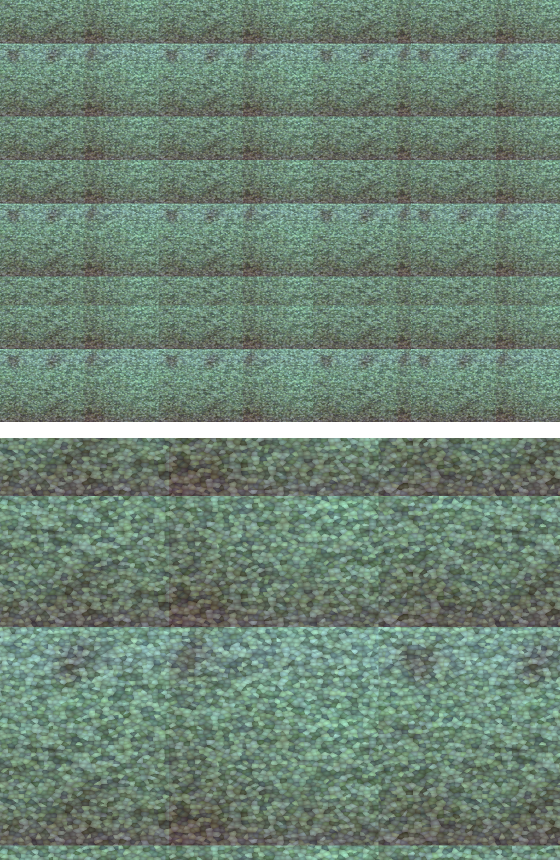
Top, the full canvas; bottom, a detail of the centre.
This pattern is drawn by a WebGL 1 fragment shader. Its source:

```glsl
precision highp float;
// Worn teal carpet: one woven tile, fading from pale teal to brown, is laid
// in cropped rows and columns. Gradients and smudges give the wear, cellular
// noise the tufts, and layered sines the weave; all repeat with the tile.

uniform vec2 u_resolution;

#define ROW_UNITS 29.0              // canvas height in layout units
#define TILE_HEIGHT 5.0             // full tile height in units
#define SEAM_X 5.82                 // inner vertical seam of a tile
#define TUFTS vec2(7.5, 11.5)       // tufts per unit
#define WEAVE_ROWS 4.2              // weave lines per unit
#define GRAIN 0.27                  // tuft light and shade
#define TUFT_WEAR 0.26              // tuft shift between brown and teal
#define TINT 0.10                   // tuft colour variation
#define PALE vec3(0.46, 0.635, 0.55)
#define WORN vec3(0.34, 0.32, 0.275)
#define VIOLET vec3(0.02, -0.015, 0.035)

vec3 hash3(vec2 c) {
  vec3 k = vec3(dot(c, vec2(127.1, 311.7)),
                dot(c, vec2(269.5, 183.3)),
                dot(c, vec2(419.2, 371.9)));
  return fract(sin(k) * 43758.5);
}

// Random values of the nearest tuft in xyz, distance to it in w
vec4 nearestTuft(vec2 p) {
  vec2 cell = floor(p);
  vec4 nearest = vec4(0.0, 0.0, 0.0, 9.0);
  for (int j = -1; j <= 1; j++) {
    for (int i = -1; i <= 1; i++) {
      vec2 c = cell + vec2(float(i), float(j));
      vec3 h = hash3(c);
      float d = length(c + h.xy - p);
      if (d < nearest.w) nearest = vec4(hash3(c + 37.0), d);
    }
  }
  return nearest;
}

// Restart the tile at an edge, with its first part cropped away
float restart(float edge, float crop, float pos, float current) {
  return pos >= edge ? pos - edge + crop : current;
}

// Layout position, measured from the top left, to position in the tile
vec2 tileCoord(vec2 p) {
  float x = p.x;
  x = restart(10.88, 0.0, p.x, x);
  x = restart(21.50, 0.0, p.x, x);
  x = restart(28.25, 0.0, p.x, x);
  float y = p.y + 2.0;
  y = restart(3.0, 0.0, p.y, y);
  y = restart(8.0, 2.0, p.y, y);
  y = restart(11.0, 2.0, p.y, y);
  y = restart(14.0, 0.0, p.y, y);
  y = restart(19.0, 2.0, p.y, y);
  y = restart(21.0, 2.0, p.y, y);
  y = restart(24.0, 0.0, p.y, y);
  return vec2(x, y);
}

// 0 is worn brown, 1 is pale teal
float wearTone(vec2 q) {
  float t = q.y / TILE_HEIGHT;
  float tone = 0.93 - 0.28 * t - 0.42 * t * t * t;
  for (int i = 0; i < 3; i++) {
    float dx = q.x - 0.9 - 2.7 * float(i);
    float dy = q.y - 0.7 + 0.2 * sin(q.x * 5.0);
    tone -= 0.45 * exp(-5.0 * dx * dx - 4.5 * dy * dy);
    tone -= 0.16 * t * exp(-1.3 * dx * dx);
  }
  float pastSeam = q.x - SEAM_X;
  tone -= step(0.0, pastSeam) * (0.06 + 0.18 * t) * exp(-0.8 * abs(pastSeam));
  tone += 0.08 * smoothstep(8.0, 10.5, q.x);
  // Soft uneven patches and short streaks
  tone += 0.04 * sin(q.x * 2.3 + 1.7 * sin(q.y * 1.9));
  tone += 0.04 * sin(q.y * 4.1 + 1.5 * sin(q.x * 1.7 + 0.6));
  tone += 0.05 * sin(q.y * 9.0 + 2.0 * sin(q.x * 3.3)) * sin(q.x * 4.7 + q.y * 2.0);
  return tone;
}

vec3 carpet(vec2 p) {
  vec2 q = tileCoord(p);
  float t = q.y / TILE_HEIGHT;
  vec4 tuft = nearestTuft(q * TUFTS);
  float relief = 1.3 * (tuft.x - 0.5) + 0.47 - tuft.w;
  float tone = wearTone(q) + TUFT_WEAR * relief;
  vec3 color = mix(WORN, PALE, clamp(tone, -0.2, 1.2));

  // Violet sheen at the head and foot of the tile
  float sheen = exp(-60.0 * (t - 0.13) * (t - 0.13)) + smoothstep(0.85, 1.0, t);
  color += VIOLET * sheen * (0.3 + tuft.y);

  // Tuft shading and weave lines
  float wobble = 0.7 * sin(q.x * 3.1) + 0.5 * sin(q.x * 7.3 + q.y);
  float weave = sin(6.2832 * WEAVE_ROWS * q.y + wobble);
  color *= 1.0 + GRAIN * relief + 0.05 * weave;
  return color + TINT * (tuft.xyz - 0.5) * vec3(0.5, 0.5, 1.0);
}

void main() {
  // Four samples smooth the tufts and seams
  vec3 sum = vec3(0.0);
  for (int j = 0; j < 2; j++) {
    for (int i = 0; i < 2; i++) {
      vec2 pixel = gl_FragCoord.xy + 0.5 * vec2(float(i), float(j)) - 0.25;
      vec2 p = vec2(pixel.x, u_resolution.y - pixel.y);
      sum += carpet(p * ROW_UNITS / u_resolution.y);
    }
  }
  gl_FragColor = vec4(clamp(sum * 0.25, 0.0, 1.0), 1.0);
}
```
